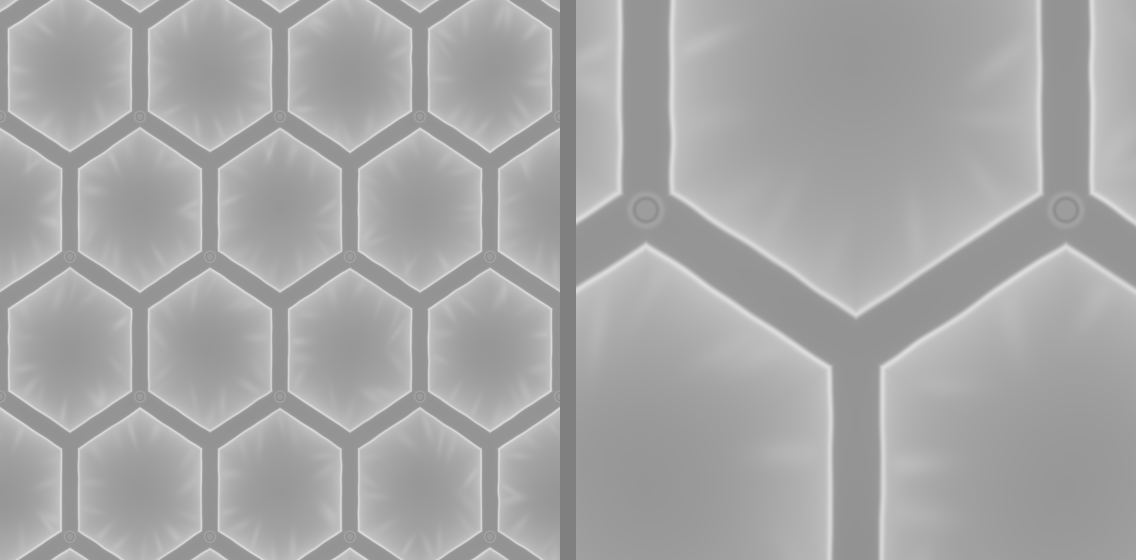
Left: the whole. Right: its middle third, enlarged.
Give the GLSL for this pattern, as a Shadertoy shader.

```glsl
// Grey hexagonal panels with glowing rims and soft streaks, parted by grooves with small rivets
#define REPEATS 4.0
#define PANEL_EDGE 0.4375
#define RIM_WIDTH 0.0075
#define RIM_LIGHT 0.095
#define GLOW_LIGHT 0.155
#define GLOW_DEPTH 0.18
#define STREAKS 14
#define STREAK_LIGHT 0.05
#define RIVET_RADIUS 0.027
#define BASE_GREY 0.577
#define MOTTLE 0.012

const float TAU = 6.2831853;
const vec2 HEX_SCALE = vec2(1.0, 0.8660254);

float hash(vec2 p) {
    vec3 q = fract(vec3(p.xyx) * 0.1031);
    q += dot(q, q.yzx + 33.33);
    return fract((q.x + q.y) * q.z);
}

// Value noise that wraps after "period" lattice steps
float wrapNoise(vec2 p, float period) {
    vec2 i = floor(p), f = fract(p);
    f = f * f * (3.0 - 2.0 * f);
    vec2 a = mod(i, period), b = mod(i + 1.0, period);
    return mix(mix(hash(a), hash(vec2(b.x, a.y)), f.x),
               mix(hash(vec2(a.x, b.y)), hash(b), f.x), f.y);
}

// Nearest centre of the staggered rows
vec2 nearestCentre(vec2 p) {
    vec2 rowA = vec2(0.0, 0.5), rowB = vec2(0.5, 1.5), pitch = vec2(1.0, 2.0);
    vec2 a = floor((p - rowA) / pitch + 0.5) * pitch + rowA;
    vec2 b = floor((p - rowB) / pitch + 0.5) * pitch + rowB;
    return length((p - a) * HEX_SCALE) < length((p - b) * HEX_SCALE) ? a : b;
}

float hexDistance(vec2 q) {
    q = abs(q);
    return max(q.x, dot(q, vec2(0.5, 0.8660254)));
}

// Soft tilted brush strokes that reach inwards from the rim
float streaks(vec2 q, vec2 id) {
    float sum = 0.0;
    for (int k = 0; k < STREAKS; k++) {
        vec2 seed = id * 17.0 + vec2(float(k) * 3.7, float(k) * 1.3 + 5.0);
        float angle = TAU * (float(k) + hash(seed)) / float(STREAKS);
        float tilt = angle + 1.3 * (hash(seed + 41.0) - 0.5);
        vec2 outward = vec2(cos(angle), sin(angle));
        vec2 along = vec2(cos(tilt), sin(tilt));
        float reach = PANEL_EDGE / hexDistance(outward);
        vec2 r = q - outward * (reach - mix(0.06, 0.13, hash(seed + 83.0)));
        vec2 local = vec2(dot(r, along), dot(r, vec2(-along.y, along.x)));
        local /= vec2(0.085, mix(0.018, 0.034, hash(seed + 127.0)));
        sum += mix(0.3, 1.0, hash(seed + 59.0)) * exp(-dot(local, local));
    }
    return sum;
}

// Small disc with a dark outline and a pale halo
float rivet(float r) {
    float disc = 1.0 - smoothstep(RIVET_RADIUS - 0.006, RIVET_RADIUS + 0.006, r);
    float outline = exp(-pow((r - RIVET_RADIUS) / 0.0045, 2.0));
    float halo = exp(-pow((r - RIVET_RADIUS * 1.4) / 0.008, 2.0));
    return 0.035 * disc - 0.05 * outline + 0.055 * halo;
}

void mainImage(out vec4 fragColor, in vec2 fragCoord) {
    vec2 uv = fragCoord / iResolution.xy;
    vec2 p = uv * REPEATS;
    vec2 centre = nearestCentre(p);
    vec2 id = mod(centre, REPEATS);
    vec2 q = (p - centre) * HEX_SCALE;

    // Slightly uneven panel outline
    float d = hexDistance(q);
    d += 0.006 * (wrapNoise(uv * 48.0, 48.0) - 0.5);
    float panel = 1.0 - smoothstep(PANEL_EDGE - 0.002, PANEL_EDGE + 0.012, d);

    // Glow that is round in the middle and follows the edge outside
    float shape = mix(length(q), d, smoothstep(0.1, 0.42, d));
    float depth = max(PANEL_EDGE - shape, 0.0);
    float glow = GLOW_LIGHT * exp(-depth / GLOW_DEPTH);
    glow *= 0.88 + 0.24 * wrapNoise(uv * 20.0 + 3.0, 20.0);
    float inner = 0.03 * exp(-depth / 0.025);
    float strokes = STREAK_LIGHT * streaks(q, id) * smoothstep(0.0, 0.05, depth);
    float grey = BASE_GREY + panel * (glow + inner + strokes);

    // Bright rim and its faint spill into the groove
    float offset = d - PANEL_EDGE;
    grey += RIM_LIGHT * exp(-pow(offset / RIM_WIDTH, 2.0));
    grey += 0.04 * (1.0 - panel) * exp(-max(offset, 0.0) / 0.012);

    // One rivet at the upper corner of each panel
    vec2 fromCorner = p - vec2(0.0, 2.0 / 3.0);
    grey += rivet(length(fromCorner - nearestCentre(fromCorner)));

    grey += MOTTLE * (wrapNoise(uv * 12.0 + 7.0, 12.0) - 0.5);
    fragColor = vec4(vec3(grey), 1.0);
}
```
